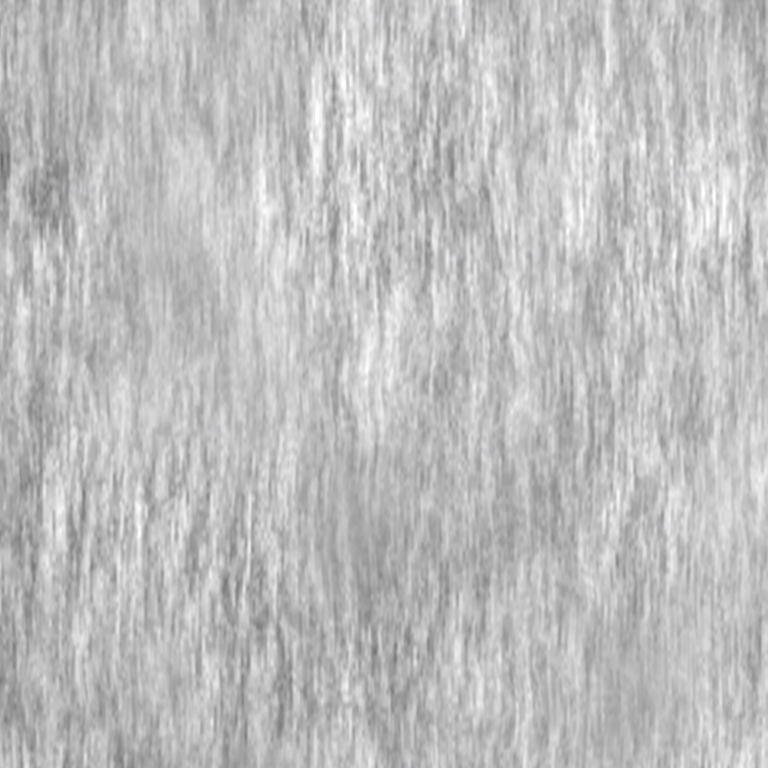
Give the GLSL for this texture, as a WebGL 2 fragment shader.

```glsl
#version 300 es
precision highp float;
// Pale grey brushed surface with fine vertical fibres and soft cloudy patches.

uniform vec2 u_resolution;
out vec4 fragColor;

float hash(vec2 p) {
  return fract(sin(dot(p, vec2(127.1, 311.7))) * 43758.5453);
}

// Smooth noise along one column, shifted so that neighbours do not line up
float columnNoise(float column, float y, float seed) {
  y += 17.0 * hash(vec2(column, seed));
  float cell = floor(y);
  float blend = smoothstep(0.0, 1.0, y - cell);
  return mix(hash(vec2(column + seed, cell)), hash(vec2(column + seed, cell + 1.0)), blend);
}

// Staggered value noise, centred on zero
float fibreNoise(vec2 p, float seed) {
  float column = floor(p.x);
  float blend = smoothstep(0.0, 1.0, p.x - column);
  return mix(columnNoise(column, p.y, seed), columnNoise(column + 1.0, p.y, seed), blend) - 0.5;
}

// Lattice value noise for broad patches, centred on zero
float cloudNoise(vec2 p) {
  vec2 cell = floor(p);
  vec2 blend = smoothstep(0.0, 1.0, p - cell);
  float low = mix(hash(cell), hash(cell + vec2(1.0, 0.0)), blend.x);
  float high = mix(hash(cell + vec2(0.0, 1.0)), hash(cell + 1.0), blend.x);
  return mix(low, high, blend.y) - 0.5;
}

void main() {
  vec2 uv = gl_FragCoord.xy / u_resolution;

  // Slight sideways waver of the fibres
  vec2 p = uv;
  p.x += 0.006 * cloudNoise(uv * vec2(9.0, 14.0) + 31.0);

  // Broad light and dark patches
  float clouds = 0.11 * cloudNoise(uv * vec2(5.0, 4.0) + 3.7)
               + 0.09 * cloudNoise(uv * vec2(13.0, 8.0) + 50.2);

  // Streaks and fibres, from wide to hair-thin
  float fibres = 0.12 * fibreNoise(p * vec2(44.0, 8.0), 11.0)
               + 0.14 * fibreNoise(p * vec2(115.0, 15.0), 23.0)
               + 0.18 * fibreNoise(p * vec2(225.0, 32.0), 37.0)
               + 0.11 * fibreNoise(p * vec2(240.0, 120.0), 53.0);

  // Some areas are rougher than others
  float roughness = 1.0 + 0.9 * cloudNoise(uv * vec2(8.0, 5.0) + 80.4);

  float tone = 0.742 + clouds + fibres * roughness;
  vec3 color = vec3(tone - 0.001, tone - 0.001, tone + 0.004);
  fragColor = vec4(clamp(color, 0.0, 1.0), 1.0);
}
```
